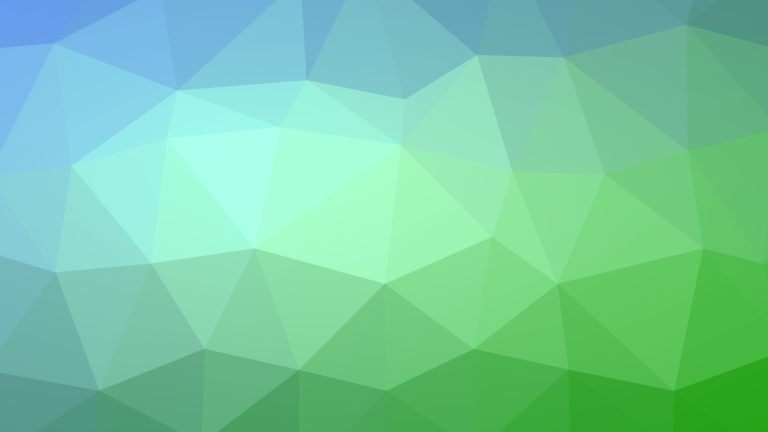
This background is drawn by a Shadertoy shader. Its source:

```glsl
// Each mesh row is a wave: offset, amplitude, frequency, centre column
const vec4 rowShift[6] = vec4[6](
    vec4(1.4, -4.4, 3.14, 0.0), vec4(1.9, 6.0, 1.25, 3.4),
    vec4(3.0, 4.6, 1.0, 5.0), vec4(-0.5, 5.1, 2.02, 4.6),
    vec4(2.1, 5.1, 0.72, 1.8), vec4(1.9, 4.6, 0.7, 2.0));
const vec4 rowHeight[6] = vec4[6](
    vec4(108.8, -6.2, 0.75, 1.8), vec4(85.0, -6.5, 0.85, 3.25),
    vec4(64.8, -5.8, 1.15, 5.6), vec4(39.4, 5.8, 2.64, 5.0),
    vec4(14.4, -5.6, 2.09, 3.75), vec4(-8.3, 5.6, 2.36, 2.0));
const vec2 canvas = vec2(177.8, 100.0);

float hash(vec2 p) {
    return fract(sin(dot(p, vec2(127.1, 311.7))) * 43758.5453);
}

float wave(vec4 w, float column, float chirp) {
    float u = column - w.w;
    return w.x + w.y * cos(w.z * u + chirp * u * u);
}

vec2 meshPoint(int column, int row) {
    float k = float(column);
    float x = 23.6 * k - 7.0 + wave(rowShift[row], k, row == 3 ? 0.25 : 0.0);
    float y = wave(rowHeight[row], k, 0.0);
    if (row == 1) y -= 2.8 * cos(3.1416 * k);
    return vec2(x, y);
}

// Diagonal ramp from blue to green, under a wide glow and a mint highlight
vec3 palette(vec2 uv) {
    float t = (uv.x + 1.0 - uv.y) * 0.5;
    vec3 teal = vec3(0.32, 0.57, 0.53);
    vec3 color = mix(vec3(0.36, 0.56, 0.91), teal, min(t * 2.0, 1.0));
    color = mix(color, vec3(0.14, 0.64, 0.06), max(t * 2.0 - 1.0, 0.0));
    vec2 d = uv - vec2(0.45, 0.53);
    float glow = 1.3 * exp(-2.0 * d.x * d.x - 4.0 * d.y * d.y) - 0.3;
    vec2 s = uv - vec2(0.31, 0.64);
    return color + glow * vec3(0.30, 0.35, 0.19)
                 + exp(-14.0 * dot(s, s)) * vec3(0.05, 0.15, 0.09);
}

float cross2(vec2 a, vec2 b) {
    return a.x * b.y - a.y * b.x;
}

float edgeDistance(vec2 p, vec2 a, vec2 b) {
    return cross2(b - a, p - a) / length(b - a);
}

// Adds one facet: colour in rgb, coverage in a
void addFacet(inout vec4 sum, vec2 p, vec2 a, vec2 b, vec2 c, float soft) {
    float side = sign(cross2(b - a, c - a));
    float inside = min(side * edgeDistance(p, a, b),
                   min(side * edgeDistance(p, b, c), side * edgeDistance(p, c, a)));
    float cover = smoothstep(-soft, soft, inside);
    if (cover <= 0.0) return;
    vec2 centre = clamp((a + b + c) / 3.0, vec2(0.0), canvas);
    vec3 color = palette(mix(centre, p, 0.2) / canvas);
    color += 0.025 * (hash(floor(centre)) - 0.5);
    sum += vec4(color, 1.0) * cover;
}

void mainImage(out vec4 fragColor, in vec2 fragCoord) {
    vec2 p = fragCoord / iResolution.xy * canvas;
    float soft = 70.0 / iResolution.y;
    vec4 sum = vec4(0.0);

    for (int row = 0; row < 5; row++) {
        for (int column = 0; column < 9; column++) {
            vec2 a = meshPoint(column, row);
            vec2 b = meshPoint(column + 1, row);
            vec2 c = meshPoint(column + 1, row + 1);
            vec2 d = meshPoint(column, row + 1);
            // Split each cell along its shorter diagonal
            if (distance(a, c) < distance(b, d)) {
                addFacet(sum, p, a, b, c, soft);
                addFacet(sum, p, a, c, d, soft);
            } else {
                addFacet(sum, p, a, b, d, soft);
                addFacet(sum, p, b, c, d, soft);
            }
        }
    }
    vec3 color = sum.a > 0.0 ? sum.rgb / sum.a : palette(p / canvas);
    fragColor = vec4(clamp(color, 0.0, 1.0), 1.0);
}
```
